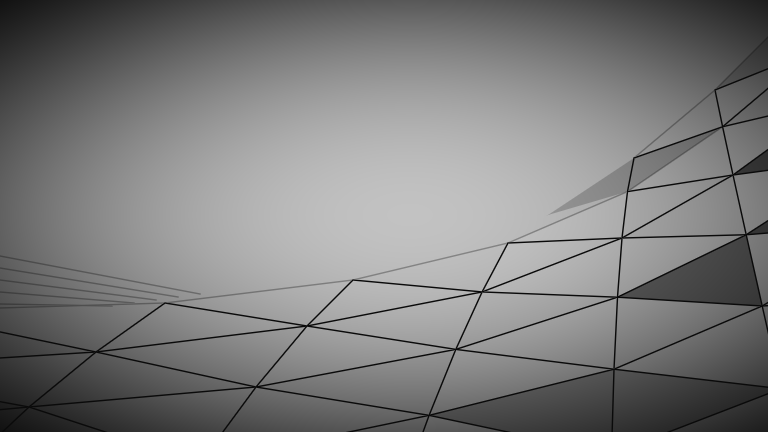
Write a WebGL 2 fragment shader that draws this background.

```glsl
#version 300 es
precision highp float;
// Grey vignetted sky above a curved lattice of triangular panels.
// Each strut chain is a quadratic curve of nodes; neighbouring chains are
// joined by falling and rising lines, and some facets are shaded darker.

uniform vec2 u_resolution;
out vec4 outColor;

// Lengths are in fractions of the canvas: 768 across, 432 down from the top.
const vec2 CANVAS = vec2(768.0, 432.0);
const vec2 GLOW_CENTER = vec2(410.0, 215.0);
const vec2 GLOW_FALLOFF = vec2(0.5, 0.55);
const float GLOW_LEVEL = 0.76;
const float CORNER_SHADE = 0.6;
const float INK = 0.04;
const float LINE_HALF_WIDTH = 0.72;
const float FAINT = 0.32;
const float FACET_VARIATION = 0.06;
const float FIN_TONE = 0.80;
const vec2 FIN_TIP = vec2(548.0, 215.0);

// Chains from left to right: lattice row of the top node, its place,
// the step between nodes and the bend of the chain.
const int CHAINS = 7;
const int ROWS = 7;
const int FIRST[7] = int[7](5, 4, 3, 2, 0, -1, -2);
const vec2 START[7] = vec2[7](vec2(-100, 311), vec2(165, 303), vec2(353, 280),
  vec2(508, 243), vec2(634, 158), vec2(715, 90), vec2(795, 10));
const vec2 STEP[7] = vec2[7](vec2(-77, 55), vec2(-70, 46), vec2(-43.5, 38.5),
  vec2(-25.7, 44.7), vec2(-7, 27.2), vec2(6.2, 31), vec2(14, 37));
const vec2 BEND[7] = vec2[7](vec2(0, 3), vec2(1, 3), vec2(-2.5, 7.5),
  vec2(-0.2, 4.25), vec2(0.5, 6.4), vec2(1.4, 5.75), vec2(3.3, 4));

// Shaded facets: chain, row below the top node, side (0 left, 1 right).
const int PANELS = 7;
const ivec3 PANEL[7] = ivec3[7](ivec3(4, 3, 1), ivec3(5, 2, 1), ivec3(5, 3, 1),
  ivec3(4, 0, 0), ivec3(3, 3, 1), ivec3(4, 4, 0), ivec3(5, 0, 1));
const float PANEL_TONE[7] = float[7](0.52, 0.42, 0.42, 0.80, 0.74, 0.76, 0.85);

float unitsPerPixel;

vec2 node(int chain, int row) {
  float t = float(row - FIRST[chain]);
  return START[chain] + t * (STEP[chain] + t * BEND[chain]);
}

float hash(vec3 v) {
  return fract(sin(dot(v, vec3(12.99, 78.23, 37.72))) * 4375.85);
}

float lineCover(vec2 p, vec2 a, vec2 b) {
  vec2 ab = b - a;
  float h = clamp(dot(p - a, ab) / dot(ab, ab), 0.0, 1.0);
  float d = length(p - a - h * ab);
  return clamp((LINE_HALF_WIDTH - d) / unitsPerPixel + 0.5, 0.0, 1.0);
}

// Signed distance to the line through a and b.
float sideOf(vec2 p, vec2 a, vec2 b) {
  vec2 ab = normalize(b - a);
  return ab.x * (p.y - a.y) - ab.y * (p.x - a.x);
}

float triangleCover(vec2 p, vec2 a, vec2 b, vec2 c) {
  float turn = sign(sideOf(c, a, b));
  float d = min(turn * sideOf(p, a, b),
                min(turn * sideOf(p, b, c), turn * sideOf(p, c, a)));
  return clamp(d / unitsPerPixel + 0.5, 0.0, 1.0);
}

float facetTone(ivec3 id) {
  float tone = 1.0 + FACET_VARIATION * (hash(vec3(id)) - 0.5);
  for (int n = 0; n < PANELS; n++)
    if (PANEL[n] == id) tone = PANEL_TONE[n];
  return tone;
}

float backdrop(vec2 p) {
  vec2 d = (p - GLOW_CENTER) / GLOW_CENTER;
  d *= d;
  vec2 fade = 1.0 - GLOW_FALLOFF * d;
  return GLOW_LEVEL * fade.x * fade.y * (1.0 - CORNER_SHADE * min(d.x * d.y, 1.0));
}

void main() {
  vec2 p = gl_FragCoord.xy / u_resolution * CANVAS;
  p.y = CANVAS.y - p.y;
  unitsPerPixel = CANVAS.y / u_resolution.y;
  float shade = backdrop(p);
  float ink = 0.0;

  // Lattice: facets and the lines around them
  for (int i = 0; i < CHAINS - 1; i++) {
    for (int j = 0; j < ROWS; j++) {
      int row = FIRST[i] + j;
      vec2 top = node(i, row), below = node(i, row + 1);
      vec2 across = node(i + 1, row), above = node(i + 1, row - 1);
      shade *= mix(1.0, facetTone(ivec3(i, j, 0)), triangleCover(p, top, below, across));
      shade *= mix(1.0, facetTone(ivec3(i, j, 1)), triangleCover(p, top, across, above));
      bool faintEdge = j == 0 || (i == 4 && j == 1);
      ink = max(ink, max(lineCover(p, top, below), lineCover(p, top, across)));
      ink = max(ink, lineCover(p, top, above) * (faintEdge ? FAINT : 1.0));
    }
  }

  // Pale fin outside the silhouette
  shade *= mix(1.0, FIN_TONE, triangleCover(p, FIN_TIP, node(4, 0), node(4, 1)));

  // Fan of distant strands at the left edge
  for (int s = 0; s < 5; s++) {
    float k = float(s);
    ink = max(ink, FAINT * lineCover(p, vec2(0.0, 256.0 + 12.0 * k),
                                     vec2(200.0 - 22.0 * k, 294.0 + 3.0 * k)));
  }

  outColor = vec4(vec3(mix(shade, INK, ink)), 1.0);
}
```
